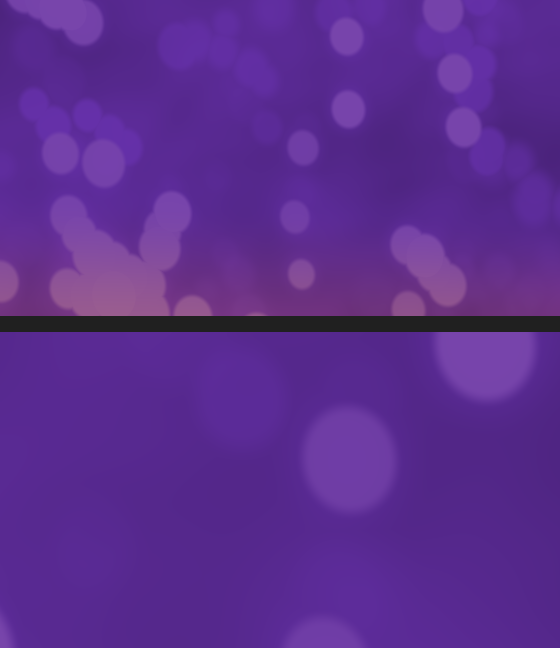
Top: the whole. Bottom: its middle third, enlarged.
Write a Shadertoy shader that draws this background.

```glsl
// Violet bokeh: soft light discs drifting over a dusky purple-to-rose gradient.

vec3 hash3(float n) {
    return fract(sin(n * vec3(12.99, 78.23, 37.72) + vec3(1.3, 4.1, 2.7)) * 4375.85);
}

// Slightly tall disc with a blurred rim.
float disc(vec2 p, vec2 centre, float radius, float blur) {
    vec2 d = p - centre;
    d = vec2(d.x * 1.06 + d.y * 0.04, d.y * 0.94);
    return 1.0 - smoothstep(radius - blur, radius + blur, length(d));
}

// Brightest of several discs strewn between two ends.
float strand(vec2 p, vec2 a, vec2 b, float spread, float radius, int count, float blur, float seed) {
    float light = 0.0;
    for (int i = 0; i < count; i++) {
        vec3 h = hash3(seed + float(i) * 1.37);
        vec2 centre = mix(a, b, (float(i) + 0.5) / float(count)) + (h.xy - 0.5) * spread;
        float size = radius * mix(0.9, 1.1, h.z);
        float shade = mix(0.82, 1.0, h.x);
        light = max(light, shade * disc(p, centre, size, blur));
    }
    return light;
}

// Broad uneven glow from layered sines.
float haze(vec2 p) {
    float sum = 0.0, gain = 0.5;
    for (int i = 0; i < 5; i++) {
        sum += gain * sin(p.x * 3.1 + 1.7 * sin(p.y * 2.3 + float(i))) * sin(p.y * 3.7 + p.x + 1.1);
        p = mat2(1.3, 0.9, -0.9, 1.3) * p + 2.1;
        gain *= 0.65;
    }
    return sum;
}

// Faint, out-of-focus discs over the whole canvas.
float faintDiscs(vec2 p) {
    float clear = 1.0;
    for (int i = 0; i < 60; i++) {
        vec3 h = hash3(float(i) * 2.13 + 5.0);
        vec3 k = hash3(float(i) * 1.71 + 90.0);
        vec2 centre = h.xy * vec2(1.778, 1.0);
        float gap = smoothstep(0.08, 0.4, length((centre - vec2(1.22, 0.48)) * vec2(1.0, 0.8)));
        float light = disc(p, centre, mix(0.035, 0.07, h.z), mix(0.012, 0.04, k.x));
        clear *= 1.0 - light * mix(0.08, 0.45, k.y * k.y) * gap;
    }
    return 1.0 - clear;
}

// Focused clusters; a larger blur turns them into halos.
float clusters(vec2 p, float blur) {
    float light = strand(p, vec2(0.06, 1.04), vec2(0.29, 0.92), 0.01, 0.064, 5, blur, 41.0);
    light = max(light, 0.9 * strand(p, vec2(0.12, 0.53), vec2(0.40, 0.46), 0.02, 0.066, 2, blur, 23.0));
    light = max(light, strand(p, vec2(0.22, 0.34), vec2(0.26, 0.22), 0.03, 0.062, 2, blur, 29.0));
    light = max(light, strand(p, vec2(0.55, 0.36), vec2(0.50, 0.19), 0.02, 0.066, 3, blur, 31.0));
    light = max(light, strand(p, vec2(0.27, 0.20), vec2(0.49, 0.07), 0.03, 0.074, 4, blur, 47.0));
    light = max(light, strand(p, vec2(0.25, 0.06), vec2(0.50, 0.02), 0.04, 0.078, 4, blur, 51.0));
    light = max(light, strand(p, vec2(-0.08, 0.14), vec2(0.92, -0.06), 0.04, 0.062, 5, blur, 53.0));
    light = max(light, 0.95 * strand(p, vec2(1.09, 0.99), vec2(1.10, 0.53), 0.02, 0.060, 2, blur, 61.0));
    light = max(light, 0.8 * strand(p, vec2(0.99, 0.65), vec2(0.93, 0.02), 0.05, 0.048, 3, blur, 63.0));
    light = max(light, strand(p, vec2(1.40, 1.06), vec2(1.48, 0.49), 0.03, 0.064, 3, blur, 67.0));
    light = max(light, strand(p, vec2(1.28, 0.25), vec2(1.45, 0.08), 0.02, 0.062, 4, blur, 73.0));
    return max(light, 0.8 * strand(p, vec2(1.30, 0.04), vec2(1.30, -0.02), 0.02, 0.056, 1, blur, 79.0));
}

void mainImage(out vec4 fragColor, in vec2 fragCoord) {
    vec2 p = fragCoord / iResolution.xy * vec2(1.778, 1.0);

    // Backdrop, warmer towards the bottom and the left corner.
    float warmth = 1.0 - smoothstep(-0.06, 0.40 - 0.05 * p.x, p.y);
    vec2 hollow = (p - vec2(1.24, 0.53)) * vec2(1.0, 1.2);
    vec3 col = mix(vec3(0.342, 0.160, 0.565), vec3(0.445, 0.200, 0.490), warmth);
    col *= 1.0 + 0.14 * haze(p) - 0.14 * exp(-9.0 * dot(hollow, hollow));

    // Defocused layer and the halo around each cluster.
    float faint = faintDiscs(p);
    faint = max(faint, 0.60 * strand(p, vec2(1.47, 1.05), vec2(1.53, 0.42), 0.10, 0.062, 6, 0.015, 3.0));
    faint = max(faint, 0.60 * strand(p, vec2(0.04, 0.70), vec2(0.47, 0.46), 0.14, 0.054, 6, 0.012, 17.0));
    faint = max(faint, 0.50 * strand(p, vec2(0.62, 0.88), vec2(0.90, 0.70), 0.08, 0.055, 4, 0.025, 11.0));
    faint = max(faint, 0.45 * strand(p, vec2(1.55, 0.52), vec2(1.78, 0.28), 0.10, 0.060, 5, 0.030, 19.0));
    faint = max(faint, 0.50 * clusters(p, 0.045));
    vec3 faintColour = mix(vec3(0.425, 0.205, 0.715), vec3(0.520, 0.270, 0.570), warmth);
    col = mix(col, faintColour, faint);

    // Focused layer, duller and rosier near the ground.
    float light = clusters(p, 0.009);
    vec3 lightColour = mix(vec3(0.475, 0.275, 0.675), vec3(0.615, 0.375, 0.555), warmth);
    col = mix(col, lightColour, light * 0.97);

    fragColor = vec4(col, 1.0);
}
```
